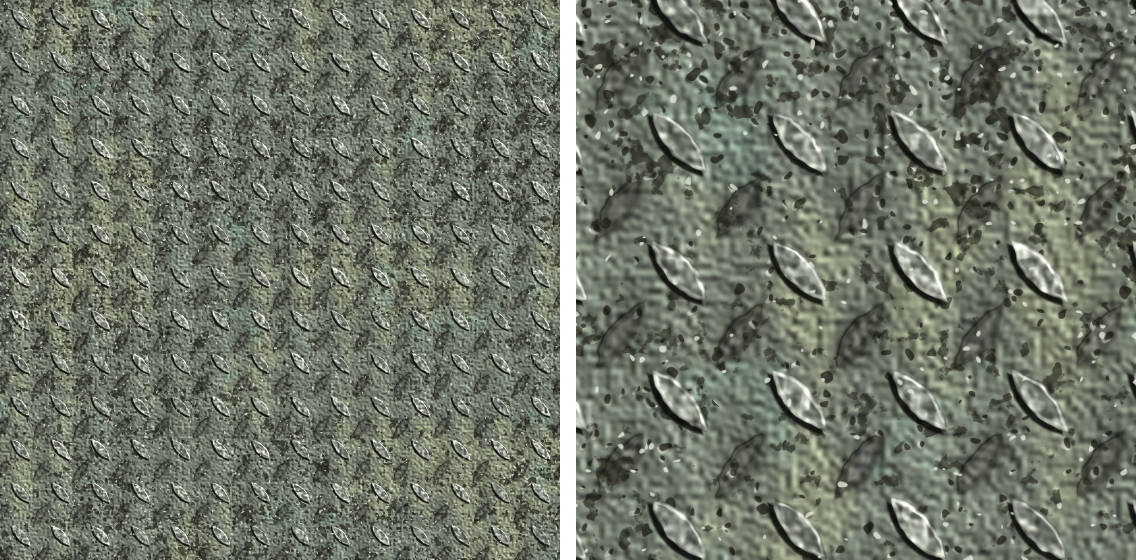
Left: the whole. Right: its middle third, enlarged.
A Shadertoy shader for this texture:

```glsl
// Worn steel tread plate: bright raised lozenges on a grid, with dark lozenges
// leaning the other way in the gaps. Lens distance functions give the treads;
// embossed noise, hashed pits and glints give the weathered grey-green metal.

#define GRID vec2(14.0, 13.0)           // repeats across and down
#define TREAD_CENTER vec2(0.53, 0.57)   // bright tread within its cell
#define TREAD_SIZE vec2(0.0080, 0.0245) // half width, half length
#define DARK_SIZE vec2(0.0085, 0.0245)
#define TREAD_AXIS vec2(-0.67, 0.74)
#define DARK_AXIS vec2(0.59, 0.81)
#define LIGHT_DIR vec2(0.74, 0.67)
#define GRAIN_FREQ 270.0
#define GRAIN_STRENGTH 0.62
#define RUST_AMOUNT 0.50

const vec3 STEEL = vec3(0.440, 0.472, 0.422);
const vec3 OLIVE = vec3(0.530, 0.555, 0.445);
const vec3 TEAL  = vec3(0.460, 0.560, 0.510);
const vec3 RUST  = vec3(0.135, 0.130, 0.095);
const vec3 SHADE = vec3(0.205, 0.205, 0.180);
const vec3 BLACK = vec3(0.050, 0.058, 0.042);
const vec3 SHINE = vec3(0.900, 0.920, 0.870);

float hash(vec2 p) {
    vec3 q = fract(p.xyx * vec3(0.1031, 0.1030, 0.0973));
    q += dot(q, q.yzx + 33.33);
    return fract((q.x + q.y) * q.z);
}

float noise(vec2 p) {
    vec2 i = floor(p), f = fract(p);
    f = f * f * (3.0 - 2.0 * f);
    return mix(mix(hash(i), hash(i + vec2(1, 0)), f.x),
               mix(hash(i + vec2(0, 1)), hash(i + vec2(1, 1)), f.x), f.y);
}

float fbm(vec2 p) {
    float sum = 0.0, amp = 0.5;
    for (int i = 0; i < 4; i++) {
        sum += amp * noise(p);
        p = mat2(1.6, 1.2, -1.2, 1.6) * p + 17.3;
        amp *= 0.5;
    }
    return sum / 0.9375;
}

// Coordinates across (x) and along (y) an axis
vec2 alongAxis(vec2 p, vec2 axis) {
    return vec2(dot(p, vec2(axis.y, -axis.x)), dot(p, axis));
}

// Pointed lens made of two arcs; size is half width and half length
float lens(vec2 p, vec2 size) {
    float radius = dot(size, size) / (2.0 * size.x);
    return length(vec2(abs(p.x) + radius - size.x, p.y)) - radius;
}

// Coverage inside a distance, with a given edge softness
float fill(float d, float soft) {
    return 1.0 - smoothstep(-soft, soft, d);
}

// One jittered round spot per cell, present with the given chance
float spots(vec2 uv, float freq, float chance, float px) {
    vec2 id = floor(uv * freq);
    vec2 jitter = 0.35 + 0.3 * vec2(hash(id + 3.7), hash(id + 41.9));
    float radius = mix(0.12, 0.30, hash(id + 77.1));
    float d = (length(fract(uv * freq) - jitter) - radius) / freq;
    return step(hash(id), chance) * fill(d, max(px, 0.0006));
}

void mainImage(out vec4 fragColor, in vec2 fragCoord) {
    vec2 uv = fragCoord / iResolution.xy;
    float px = 0.75 / iResolution.y;
    vec2 rough = uv + 0.004 * (vec2(noise(uv * 190.0), noise(uv * 190.0 + 70.0)) - 0.5);

    // Painted steel with faint stains and soft vertical bands
    vec2 cell = uv * GRID - TREAD_CENTER + 0.5;
    float stain = fbm(uv * vec2(9.0, 6.0) + 4.0);
    float wave = 0.12 * sin(6.2832 * cell.y) + 0.25 * (noise(uv * 22.0) - 0.5);
    float band = cos(6.2832 * (cell.x - 0.62 + wave));
    vec3 color = mix(STEEL, OLIVE, 0.65 * smoothstep(0.42, 0.74, stain + 0.10 * band));
    color = mix(color, TEAL, 0.5 * smoothstep(0.66, 0.80, fbm(uv * 12.0 + 31.0)));
    color *= 1.04 + 0.06 * band + 0.20 * (fbm(uv * 30.0 + 9.0) - 0.5);

    // Dark treads in the gaps, offset by half a cell
    vec2 darkId = floor(cell + 0.5);
    vec2 dq = alongAxis((fract(cell + 0.5) - 0.5) / GRID, DARK_AXIS);
    float dd = lens(dq, DARK_SIZE) + 0.003 * (noise(uv * 170.0) - 0.5);
    float darkness = mix(0.42, 0.66, hash(darkId + 5.3));
    color *= 1.0 - 0.16 * fill(dd - 0.004, 0.008);
    color = mix(color, SHADE, darkness * fill(dd, 0.0018));
    float outline = fill(abs(dd + 0.0012) - 0.0005, 0.0009);
    color = mix(color, BLACK, 0.55 * outline * smoothstep(-0.006, 0.005, -dq.x));
    color += 0.10 * fill(dd + 0.0048, 0.0015);

    // Rust pits gathered in loose patches, each lit on its far lip
    float patchy = smoothstep(0.35, 0.70, fbm(uv * 6.0 + 60.0));
    float chance = RUST_AMOUNT * mix(0.22, 0.60, patchy);
    vec2 lip = rough + 0.0022 * LIGHT_DIR;
    float pits = max(spots(rough, 78.0, 0.6 * chance, px), spots(rough + 0.37, 125.0, chance, px));
    float lips = spots(lip + 0.37, 125.0, 0.7 * chance, px);
    float blotch = smoothstep(0.66, 0.76, fbm(uv * 105.0 + 12.0) + 0.07 * patchy);
    color = mix(color, SHINE, 0.38 * lips);
    color = mix(color, RUST, max(0.80 * pits, 0.65 * blotch));

    // Bright raised treads: cast shadow, worn body, lit rims
    vec2 treadId = floor(cell);
    vec2 local = (fract(cell) - 0.5) / GRID;
    vec2 tq = alongAxis(local, TREAD_AXIS);
    float td = lens(tq, TREAD_SIZE) + 0.0016 * (noise(uv * 190.0 + 8.0) - 0.5);
    float shadow = lens(alongAxis(local + vec2(0.0027, 0.0023), TREAD_AXIS), TREAD_SIZE);
    float side = tq.x / TREAD_SIZE.x;
    float polish = mix(0.65, 1.0, hash(treadId + 19.0));
    float wear = smoothstep(0.25, 0.75, noise(uv * 200.0 + 50.0));
    float rim = fill(abs(td + 0.0016) - 0.0008, 0.0007);
    color = mix(color, BLACK, 0.92 * fill(shadow, 0.0011));
    vec3 metal = mix(STEEL * 0.75, SHINE, polish * (0.15 + 0.55 * wear));
    metal = mix(metal, SHINE, rim * polish * mix(0.35, 1.0, smoothstep(-0.5, 0.5, side)));
    color = mix(color, metal, fill(td, max(px, 0.0006)));

    // Embossed fine grain and scattered glints
    vec2 g = uv * GRAIN_FREQ;
    float relief = noise(g) - noise(g + LIGHT_DIR * 0.9);
    color *= 1.0 + GRAIN_STRENGTH * relief;
    float glint = spots(rough + 0.71, 150.0, mix(0.05, 0.12, patchy), px);
    color = mix(color, SHINE, 0.80 * glint);

    fragColor = vec4(clamp(color, 0.0, 1.0), 1.0);
}
```
